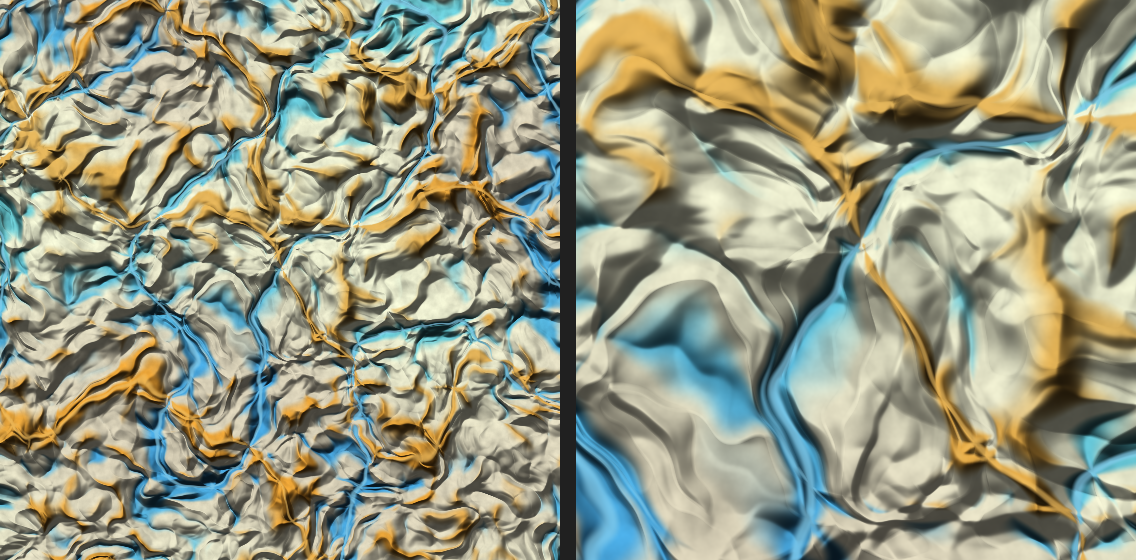
Left: the whole. Right: its middle third, enlarged.
A Shadertoy shader for this texture:

```glsl
// Shaded relief of eroded terrain: blue branching valleys, golden ridges, pale stony flats.

float hash(vec2 p) {
    vec3 q = fract(vec3(p.xyx) * 0.1031);
    q += dot(q, q.yzx + 33.33);
    return fract((q.x + q.y) * q.z);
}

float cornerSlope(vec2 cell, vec2 offset) {
    float angle = 6.2832 * hash(cell);
    return dot(vec2(cos(angle), sin(angle)), offset);
}

// Gradient noise, about -0.7 to 0.7
float noise(vec2 p) {
    vec2 i = floor(p), f = p - i;
    vec2 u = f * f * f * (f * (f * 6.0 - 15.0) + 10.0);
    vec2 e = vec2(1, 0);
    return mix(mix(cornerSlope(i, f), cornerSlope(i + e, f - e), u.x),
               mix(cornerSlope(i + e.yx, f - e.yx), cornerSlope(i + 1.0, f - 1.0), u.x), u.y);
}

float fbm(vec2 p) {
    float sum = 0.0, gain = 1.0;
    for (int i = 0; i < 4; i++) {
        sum += gain * noise(p);
        p = p * 2.03 + 17.3;
        gain *= 0.48;
    }
    return sum;
}

// Approximate distance to the zero line of a noise, rounded at the crease
float crease(vec2 p, float freq) {
    float d = noise(p * freq + freq * 3.7) / freq;
    return sqrt(d * d + 0.0000015);
}

// Branching network: finer creases reach in towards the coarser ones
float network(vec2 p) {
    float d = crease(p, 3.0);
    d = min(d, crease(p + 5.1, 6.3) + 0.2 * d);
    return min(d, crease(p + 9.7, 13.0) + 0.25 * d);
}

// x: distance to valley, y: distance to ridge, z: height
vec3 terrain(vec2 p) {
    vec2 q = p + 0.075 * vec2(fbm(p * 4.0 + 3.0), fbm(p * 4.0 + 41.0));
    float valley = network(q + 11.0);
    float ridge = network(q + 37.0);
    float height = valley - ridge;
    float freq = 11.0, gain = 0.5;
    for (int i = 0; i < 3; i++) {
        height += gain * crease(q + 23.0, freq);
        freq *= 2.1;
        gain *= -0.8;
    }
    return vec3(valley, ridge, height);
}

void mainImage(out vec4 fragColor, in vec2 fragCoord) {
    vec2 p = fragCoord / iResolution.y;
    float eps = 0.0025;
    vec3 land = terrain(p);
    vec2 slope = vec2(terrain(p + vec2(eps, 0)).z, terrain(p + vec2(0, eps)).z) - land.z;
    slope /= eps;

    // Light from the upper left
    vec3 normal = normalize(vec3(-slope, 1.0));
    float light = dot(normal, normalize(vec3(-0.3, 0.7, 0.8)));
    light = smoothstep(-0.2, 1.0, light);

    // Balance from valley (-1) to ridge (+1)
    float balance = (land.x - land.y) / (land.x + land.y);
    balance *= 1.0 + 0.4 * noise(p * 3.0 + 71.0);
    float wet = smoothstep(0.18, 0.62, -balance);
    float dry = smoothstep(0.18, 0.62, balance);

    // Ground colours
    float patches = smoothstep(-0.35, 0.35, noise(p * 2.2 + 53.0));
    vec3 stone = mix(vec3(0.78, 0.75, 0.66), vec3(0.85, 0.86, 0.75), patches);
    vec3 water = mix(vec3(0.26, 0.60, 0.80), vec3(0.40, 0.75, 0.78), patches);
    vec3 ochre = mix(vec3(0.84, 0.59, 0.20), vec3(0.80, 0.64, 0.32), patches);
    vec3 color = mix(mix(stone, water, wet), ochre, dry);

    // Shadows are deeper and richer on the coloured ground
    float tint = max(wet, dry);
    float shade = mix(mix(0.36, 0.17, tint), 1.1, light);
    color = pow(color, vec3(1.0 + 0.3 * tint * (1.0 - light))) * shade;
    color *= 1.0 + 0.1 * fbm(p * 50.0);

    // Thin bright threads along the valley floors and crests
    float stream = 1.0 - smoothstep(0.0014, 0.0046, land.x);
    float crest = 1.0 - smoothstep(0.0014, 0.0050, land.y);
    color = mix(color, vec3(0.52, 0.80, 0.92), 0.7 * stream * wet);
    color = mix(color, vec3(0.93, 0.74, 0.38), 0.6 * crest * dry);

    fragColor = vec4(clamp(color, 0.0, 1.0), 1.0);
}
```
